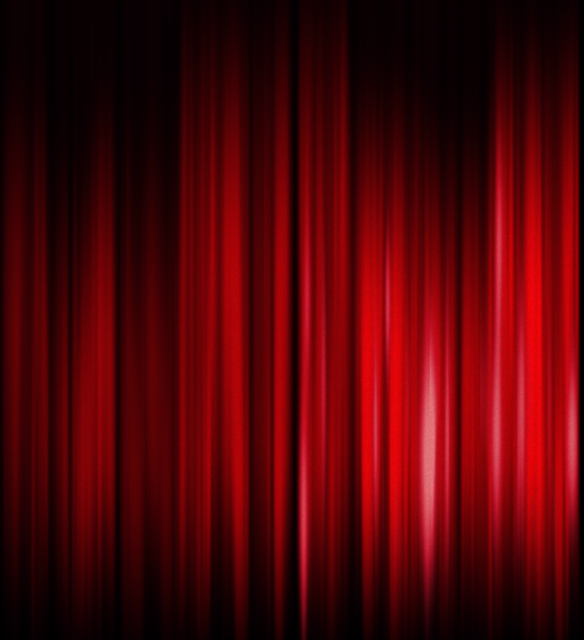
This texture is drawn by a Shadertoy shader. Its source:

```glsl
// Draws a hanging red curtain lit from the lower right.
// Soft panels set the broad light, stretched value noise makes the folds,
// and dark seams and tall gaussian streaks add depth and sheen.

const vec3 CRIMSON = vec3(0.80, 0.07, 0.17);
const vec3 SHEEN = vec3(0.88, 0.45, 0.47);

// Panels from left to right: left edge, height where light dies, brightness
const vec3 PANELS[9] = vec3[9](
    vec3(0.000, 0.94, 0.34), vec3(0.083, 0.84, 0.37), vec3(0.160, 0.94, 0.44),
    vec3(0.197, 0.90, 0.27), vec3(0.305, 1.06, 0.51), vec3(0.510, 1.10, 0.57),
    vec3(0.600, 0.95, 0.67), vec3(0.725, 0.88, 0.66), vec3(0.842, 1.03, 0.70));

// Seams: position, half width, depth
const vec3 SEAMS[9] = vec3[9](
    vec3(0.088, 0.006, 0.35), vec3(0.120, 0.005, 0.65), vec3(0.203, 0.008, 0.70),
    vec3(0.304, 0.006, 0.45), vec3(0.430, 0.005, 0.50), vec3(0.466, 0.004, 0.40),
    vec3(0.505, 0.007, 0.85), vec3(0.604, 0.011, 0.58), vec3(0.787, 0.005, 0.40));

// Streaks: centre x, centre y, half width, half height
const vec4 STREAKS[11] = vec4[11](
    vec4(0.520, 0.18, 0.008, 0.20), vec4(0.526, 0.53, 0.006, 0.14),
    vec4(0.554, 0.40, 0.005, 0.22), vec4(0.643, 0.33, 0.005, 0.17),
    vec4(0.664, 0.52, 0.005, 0.12), vec4(0.733, 0.27, 0.014, 0.21),
    vec4(0.766, 0.31, 0.005, 0.23), vec4(0.855, 0.61, 0.007, 0.16),
    vec4(0.850, 0.32, 0.010, 0.18), vec4(0.893, 0.36, 0.008, 0.20),
    vec4(0.980, 0.31, 0.010, 0.15));
const float STREAK_POWER[11] = float[11](
    0.72, 0.50, 0.50, 0.66, 0.64, 1.08, 0.70, 0.64, 0.82, 0.72, 0.86);

float hash(vec2 p) {
    vec3 q = fract(p.xyx * vec3(0.1031, 0.1030, 0.0973));
    q += dot(q, q.yzx + 33.33);
    return fract((q.x + q.y) * q.z);
}

float valueNoise(vec2 p) {
    vec2 cell = floor(p);
    vec2 f = fract(p);
    f = f * f * (3.0 - 2.0 * f);
    float low = mix(hash(cell), hash(cell + vec2(1.0, 0.0)), f.x);
    float high = mix(hash(cell + vec2(0.0, 1.0)), hash(cell + 1.0), f.x);
    return mix(low, high, f.y);
}

float gauss(float d, float width) {
    return exp(-d * d / (width * width));
}

// Fine vertical folds, in three widths, changing slowly with height
float foldNoise(vec2 uv) {
    float sum = 0.0;
    float weight = 0.40;
    vec2 scale = vec2(46.0, 1.3);
    for (int i = 0; i < 3; i++) {
        sum += weight * valueNoise(uv * scale + float(i) * 17.3);
        scale *= vec2(1.9, 1.2);
        weight *= 0.82;
    }
    return sum;
}

// Broad light of the panels, blended across their edges
float panelLight(vec2 uv) {
    vec2 panel = PANELS[0].yz;
    for (int i = 1; i < 9; i++) {
        float edge = PANELS[i].x;
        panel = mix(panel, PANELS[i].yz, smoothstep(edge - 0.014, edge + 0.014, uv.x));
    }
    float rise = 1.0 - smoothstep(panel.x - 0.52, panel.x, uv.y);
    return panel.y * rise + 0.04;
}

float seamShade(float x) {
    float shade = 1.0;
    for (int i = 0; i < 9; i++) {
        shade *= 1.0 - SEAMS[i].z * gauss(x - SEAMS[i].x, SEAMS[i].y);
    }
    return shade;
}

float streakGlow(vec2 uv) {
    float glow = 0.0;
    for (int i = 0; i < 11; i++) {
        vec4 s = STREAKS[i];
        float taper = gauss(uv.y - s.y, s.w);
        float width = s.z * (0.65 + 0.45 * taper);
        glow += STREAK_POWER[i] * taper * gauss(uv.x - s.x, width);
    }
    return glow;
}

// Thin scattered sheen on the brightly lit right side
float fineSheen(vec2 uv) {
    float ridge = smoothstep(0.62, 0.95, valueNoise(uv * vec2(95.0, 3.0) + 41.7));
    return 0.32 * ridge * smoothstep(0.60, 0.68, uv.x) * gauss(uv.y - 0.31, 0.20);
}

void mainImage(out vec4 fragColor, in vec2 fragCoord) {
    vec2 uv = fragCoord / iResolution.xy;

    // Fold shading and the fade toward the hem
    float folds = foldNoise(uv);
    float hem = smoothstep(-0.06, 0.32, uv.y + 0.14 * (folds - 0.5));
    float light = panelLight(uv) * seamShade(uv.x) * hem;
    light *= mix(0.58, 1.26, smoothstep(0.20, 0.80, folds));
    light *= smoothstep(-0.01, 0.025, uv.x);

    // Sheen over the deep red cloth
    float glow = (streakGlow(uv) + fineSheen(uv)) * (0.85 + 0.3 * folds) * mix(0.5, 1.0, hem);
    vec3 color = vec3(light, 0.02 * light, 0.035 * light + 0.005);
    color = mix(color, CRIMSON, 0.9 * smoothstep(0.0, 0.60, glow));
    color = mix(color, SHEEN, smoothstep(0.35, 1.05, glow));

    // Dark right border and woven grain
    color *= 1.0 - smoothstep(0.986, 0.996, uv.x);
    float grain = valueNoise(uv * vec2(468.0, 512.0)) - 0.5;
    color *= 1.0 + 0.08 * grain;
    fragColor = vec4(clamp(color, 0.0, 1.0), 1.0);
}
```
